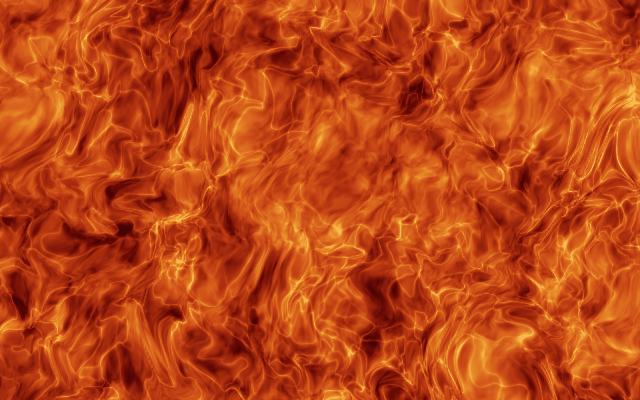
This texture is drawn by a WebGL 2 fragment shader. Its source:

```glsl
#version 300 es
precision highp float;

#define BASE_HEAT 2.82
#define BROAD_GAIN 5.3
#define WISP_GAIN 5.4
#define STREAK_GAIN 4.2
#define FILAMENT_GAIN 1.75
#define FILAMENT_WIDTH 0.0021
#define WARP_AMOUNT 0.12
#define LEAN 0.4

uniform vec2 u_resolution;
out vec4 fragColor;

float hash(vec2 cell) {
    vec3 h = fract(vec3(cell.xyx) * vec3(0.1031, 0.1030, 0.0973));
    h += dot(h, h.yzx + 33.33);
    return fract((h.x + h.y) * h.z);
}

float noise(vec2 p) {
    vec2 cell = floor(p);
    vec2 f = p - cell;
    f = f * f * f * (f * (f * 6.0 - 15.0) + 10.0);
    vec2 e = vec2(1.0, 0.0);
    return mix(mix(hash(cell), hash(cell + e), f.x),
               mix(hash(cell + e.yx), hash(cell + e.xx), f.x), f.y);
}

mat2 rotation(float angle) {
    float c = cos(angle), s = sin(angle);
    return mat2(c, s, -s, c);
}

float fbm(vec2 p, int octaves) {
    float sum = 0.0, weight = 0.5, total = 0.0;
    mat2 turn = rotation(0.5);
    for (int i = 0; i < octaves; i++) {
        sum += weight * noise(p);
        total += weight;
        weight *= 0.55;
        p = turn * p * 2.03 + 17.3;
    }
    return sum / total;
}

// Repeated displacement that folds the plane into turbulent swirls
vec2 turbulence(vec2 p) {
    float frequency = 5.0, amount = WARP_AMOUNT;
    mat2 turn = rotation(0.7);
    for (int i = 0; i < 4; i++) {
        vec2 q = turn * p * frequency + float(i) * 9.7;
        p += amount * (vec2(noise(q + 3.1), noise(q + 41.7)) - 0.5);
        frequency *= 2.0;
        amount *= 0.52;
        turn *= turn;
    }
    return p;
}

// Thin bright contour of even width with a soft sheen on one side
float filament(vec2 p, float frequency) {
    vec2 q = p * frequency;
    float d = 0.75 * noise(q) + 0.25 * noise(rotation(0.8) * q * 2.1 + 5.3) - 0.5;
    float slope = length(vec2(dFdx(d), dFdy(d))) * u_resolution.y;
    float width = FILAMENT_WIDTH * mix(frequency, min(slope, 4.0 * frequency), 0.6);
    width = max(width, 0.5 * fwidth(d));
    float line = exp(-abs(d) / width);
    float sheen = d > 0.0 ? exp(-d / (width * 5.0)) : line;
    return 0.8 * line + 0.2 * sheen;
}

vec3 fireColor(float heat) {
    const vec3 ramp[8] = vec3[8](
        vec3(0.28, 0.01, 0.01), vec3(0.42, 0.04, 0.02),
        vec3(0.58, 0.13, 0.04), vec3(0.70, 0.20, 0.06),
        vec3(0.80, 0.30, 0.09), vec3(0.86, 0.41, 0.12),
        vec3(0.91, 0.55, 0.16), vec3(0.97, 0.73, 0.30));
    float t = clamp(heat + 1.0, 0.0, 6.999);
    int i = int(t);
    return mix(ramp[i], ramp[i + 1], fract(t));
}

void main() {
    vec2 p = gl_FragCoord.xy / u_resolution.y + vec2(4.0, 7.0);
    vec2 swirl = turbulence(p);
    vec2 flame = rotation(LEAN) * swirl;
    vec2 drift = rotation(LEAN) * mix(p, swirl, 0.75);

    // Large hot and dark regions, then wisps and fine streaks
    float broad = fbm(mix(p, swirl, 0.6) * 3.2, 4) - 0.5;
    float wisps = fbm(drift * vec2(17.0, 11.0) + 31.0, 4) - 0.5;
    float streaks = fbm(drift * vec2(50.0, 25.0) + 57.0, 3) - 0.5;

    // Filament layers, each fading in and out over the plane
    float threads = 0.0, frequency = 7.5;
    for (int i = 0; i < 5; i++) {
        float shift = float(i) * 13.7;
        float presence = smoothstep(0.28, 0.75, noise(swirl * 5.0 + shift + 80.0));
        vec2 q = rotation(0.4 * sin(shift)) * flame * vec2(1.15, 0.8) + shift;
        threads += presence * filament(q, frequency);
        frequency *= 1.35;
    }
    float clarity = mix(1.15, 0.6, smoothstep(-0.05, 0.25, broad + 0.5 * wisps));

    float heat = BASE_HEAT + BROAD_GAIN * broad + WISP_GAIN * wisps
               + STREAK_GAIN * streaks
               + FILAMENT_GAIN * (threads * clarity - 0.36);
    fragColor = vec4(fireColor(heat), 1.0);
}
```
